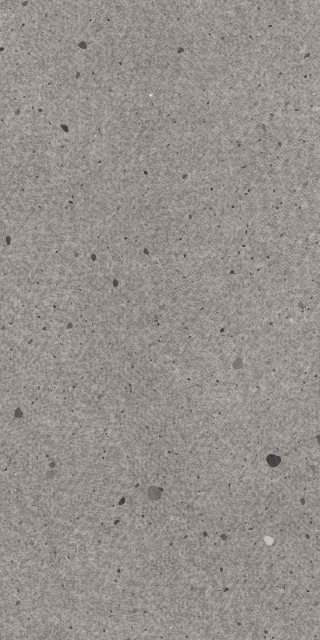
Give the GLSL for this texture, as a WebGL 1 fragment shader.

```glsl
precision highp float;
// Warm grey honed concrete with fine grain, dark specks and scattered pebbles.
uniform vec2 u_resolution;

float hash(vec2 p) {
  return fract(sin(dot(p, vec2(127.1, 311.7))) * 43758.5453);
}

float noise(vec2 p) {
  vec2 i = floor(p), f = fract(p);
  f = f * f * (3.0 - 2.0 * f);
  return mix(mix(hash(i), hash(i + vec2(1.0, 0.0)), f.x),
             mix(hash(i + vec2(0.0, 1.0)), hash(i + 1.0), f.x), f.y);
}

float fbm(vec2 p) {
  float sum = 0.0, amp = 0.5;
  for (int i = 0; i < 4; i++) {
    sum += amp * noise(p);
    p = mat2(1.6, 1.2, -1.2, 1.6) * p + 7.3;
    amp *= 0.5;
  }
  return sum / 0.9375;
}

// Mostly charcoal to mid grey, some rust brown, a share of chalk white
vec3 stoneColor(float pick, float tint, float pale, float lightest) {
  if (pick < pale) return mix(vec3(0.76, 0.74, 0.71), vec3(0.93, 0.92, 0.90), tint);
  if (pick < pale + 0.1) return mix(vec3(0.36, 0.25, 0.20), vec3(0.53, 0.43, 0.36), tint);
  return mix(vec3(0.19, 0.185, 0.19), vec3(1.03, 1.0, 0.98) * lightest, tint);
}

// Lays one size class of irregular stones over the base colour
vec3 scatter(vec3 base, vec2 p, float cells, float fill, vec2 radii,
             float pale, float lightest, float opacity, float seed) {
  float soft = 0.7 / u_resolution.x;
  for (int j = -1; j <= 1; j++) {
    for (int i = -1; i <= 1; i++) {
      vec2 cell = floor(p * cells) + vec2(float(i), float(j));
      vec2 key = cell + seed;
      if (hash(key) < fill) {
        vec2 q = p - (cell + vec2(hash(key + 17.3), hash(key + 41.7))) / cells;
        float size = hash(key + 5.9);
        float radius = mix(radii.x, radii.y, size * size);
        float turn = 6.2832 * hash(key + 63.1);
        float c = cos(turn), s = sin(turn);
        q = mat2(c, s, -s, c) * q;
        q.y /= mix(0.5, 0.95, hash(key + 29.4));
        float a = atan(q.y, q.x);
        float outline = 1.0 + 0.13 * sin(2.0 * a + turn * 3.0)
                      + 0.09 * sin(3.0 * a + turn * 5.0);
        float d = length(q) - radius * outline;
        float mask = 1.0 - smoothstep(-soft, soft, d);
        vec3 stone = stoneColor(hash(key + 83.6), hash(key + 97.2), pale, lightest);
        stone += 0.07 * (noise(p * 130.0) - 0.5);
        stone *= 1.0 - 0.12 * smoothstep(-0.25 * radius, 0.0, d);
        base = mix(base, stone, mask * opacity * mix(0.65, 1.0, hash(key + 11.8)));
      }
    }
  }
  return base;
}

void main() {
  vec2 p = gl_FragCoord.xy / u_resolution.x;

  // Cement: cloudy mottling, coarse grain and fine grain
  float clouds = fbm(p * 3.0 + 2.7) - 0.5;
  float tone = 0.07 * clouds
             + 0.05 * (fbm(p * 24.0) - 0.5)
             + 0.08 * (noise(p * 105.0 + 31.0) - 0.5)
             + 0.17 * (noise(mat2(0.8, 0.6, -0.6, 0.8) * p * 225.0) - 0.5);
  vec3 color = vec3(0.594, 0.574, 0.559) + tone;

  // Short pale hairlines, visible only in patches
  float vein = abs(noise(p * 34.0 + 2.5 * fbm(p * 11.0)) - 0.5);
  float patches = smoothstep(0.56, 0.72, noise(p * 19.0 + 50.0));
  color += 0.06 * patches * (1.0 - smoothstep(0.0, 0.05, vein));

  // Faint sand, then crisp specks that thicken in loose drifts
  float drift = mix(0.6, 1.4, noise(floor(p * 12.0) * 0.4 + 9.0));
  color = scatter(color, p, 85.0, 0.22, vec2(0.0013, 0.0030), 0.16, 0.45, 0.45, 3.0);
  color = scatter(color, p, 48.0, 0.17 * drift, vec2(0.0018, 0.0052), 0.05, 0.38, 0.95, 151.0);

  // Pebbles in two sizes
  color = scatter(color, p, 15.0, 0.19, vec2(0.0050, 0.0110), 0.09, 0.46, 0.92, 307.0);
  color = scatter(color, p, 5.0, 0.24, vec2(0.0120, 0.0250), 0.24, 0.52, 0.92, 523.0);

  gl_FragColor = vec4(clamp(color, 0.0, 1.0), 1.0);
}
```
